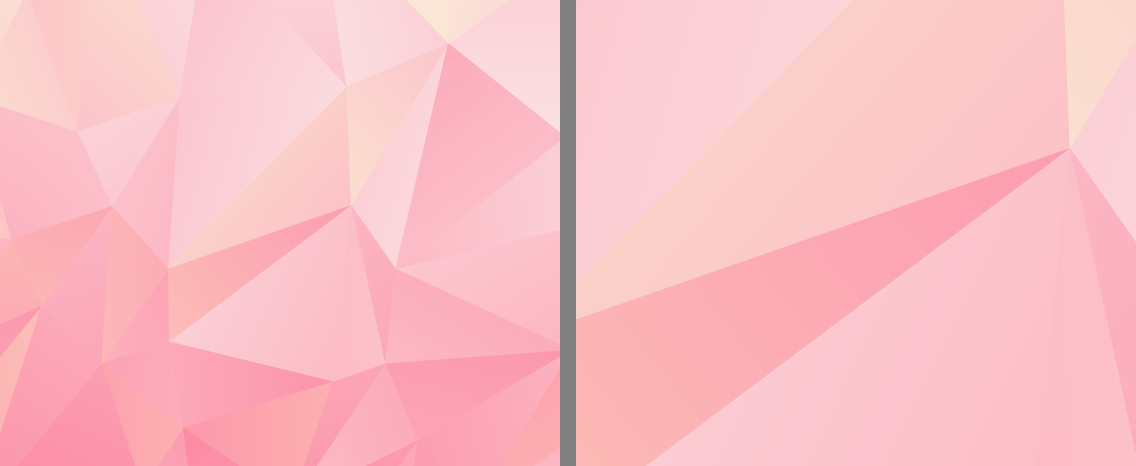
Left, the full canvas; right, a detail of the centre.
Write a Shadertoy shader that draws this background.

```glsl
// Low-poly background of softly shaded pink triangles, pale above and deep below.

#define GRID   vec2(4.4, 3.7)            // cells per canvas height
#define JITTER 0.90                      // vertex displacement, below 1
#define SPREAD 0.23                      // tone difference between facets
#define SHEEN  0.15                      // tone slope inside a facet
#define SEED   vec2(17.0, 43.0)
#define DEEP   vec3(0.990, 0.520, 0.625)
#define PALE   vec3(0.985, 0.880, 0.885)
#define PEACH  vec3(0.000, 0.014, -0.036)
#define PEACH_SHARE 0.14

vec2 hash2(vec2 p) {
    vec3 q = fract((p + SEED).xyx * vec3(0.1031, 0.1030, 0.0973));
    q += dot(q, q.yzx + 33.33);
    return fract((q.xx + q.yz) * q.zy);
}

float cross2(vec2 a, vec2 b) { return a.x * b.y - a.y * b.x; }

float area(vec2 a, vec2 b, vec2 c) { return cross2(b - a, c - a); }

// Vertex of the irregular mesh
vec2 meshPoint(vec2 id) { return id + JITTER * (hash2(id) - 0.5); }

// Distance to the line ab, positive on its left
float lineDistance(vec2 p, vec2 a, vec2 b) {
    vec2 edge = b - a;
    return cross2(edge, p - a) / max(length(edge), 1e-4);
}

float insideDistance(vec2 p, vec2 a, vec2 b, vec2 c) {
    float turn = sign(area(a, b, c));
    return min(turn * lineDistance(p, a, b),
           min(turn * lineDistance(p, b, c), turn * lineDistance(p, c, a)));
}

// Tone follows the height of the facet, with a random offset and a linear sheen
vec3 facetColor(vec2 p, vec2 center, vec2 id, vec2 extent) {
    vec2 place = clamp(center / extent, 0.0, 1.0);
    vec2 tint = hash2(id * 2.0 + 71.0);
    vec2 mood = hash2(id * 3.0 + 29.0);
    float angle = 6.2832 * mood.x;
    float slope = dot(p - center, vec2(cos(angle), sin(angle)));

    float tone = mix(0.39, 0.86, place.y);
    tone -= 0.14 * (1.0 - place.x) * (1.0 - place.y);
    tone += SPREAD * (tint.x + tint.y - 1.0) + SHEEN * slope;

    float warmth = step(mood.y, PEACH_SHARE) * clamp(0.85 + 0.9 * slope, 0.2, 1.4);
    return mix(DEEP, PALE, clamp(tone, 0.0, 1.0)) + warmth * PEACH;
}

void paintFacet(inout vec3 color, vec2 p, vec2 a, vec2 b, vec2 c,
                vec2 id, vec2 extent, float pixel) {
    // Coverage fades just outside the edge, so shared edges leave no seam
    float cover = smoothstep(-1.3 * pixel, 0.0, insideDistance(p, a, b, c));
    color = mix(color, facetColor(p, (a + b + c) / 3.0, id, extent), cover);
}

void mainImage(out vec4 fragColor, in vec2 fragCoord) {
    vec2 p = fragCoord / iResolution.y * GRID;
    vec2 extent = iResolution.xy / iResolution.y * GRID;
    float pixel = GRID.y / iResolution.y;
    vec3 color = mix(DEEP, PALE, 0.6);

    // Two triangles for each nearby cell of the mesh
    for (int y = -1; y <= 1; y++)
    for (int x = -1; x <= 1; x++) {
        vec2 cell = floor(p) + vec2(x, y);
        vec2 a = meshPoint(cell);
        vec2 b = meshPoint(cell + vec2(1, 0));
        vec2 c = meshPoint(cell + vec2(1, 1));
        vec2 d = meshPoint(cell + vec2(0, 1));
        vec2 id = cell * 2.0;

        // Split along the diagonal that gives the fuller triangles
        float splitAC = min(area(a, b, c), area(a, c, d));
        float splitBD = min(area(a, b, d), area(b, c, d));
        if (splitAC > splitBD) {
            paintFacet(color, p, a, b, c, id, extent, pixel);
            paintFacet(color, p, a, c, d, id + 1.0, extent, pixel);
        } else {
            paintFacet(color, p, a, b, d, id, extent, pixel);
            paintFacet(color, p, b, c, d, id + 1.0, extent, pixel);
        }
    }
    fragColor = vec4(clamp(color, 0.0, 1.0), 1.0);
}
```
